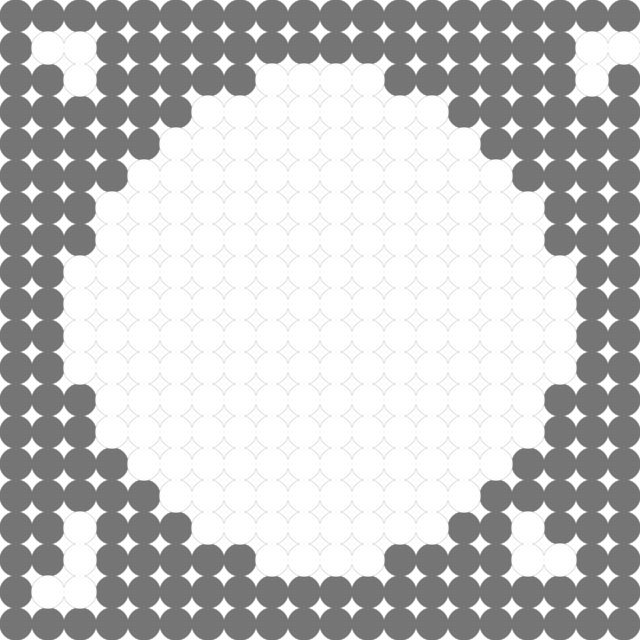
Reproduce this pattern procedurally as a WebGL 2 fragment shader.

```glsl
#version 300 es
precision highp float;
// A grid of overlapping grey dots with a large white disc and four white corner hooks.

uniform vec2 u_resolution;
out vec4 fragColor;

const float CELLS = 20.0;              // dots along each side
const float DOT_RADIUS = 0.52;         // in cells; above 0.5 so neighbours overlap
const float DISC_RADIUS = 7.7;         // in cells
const float EDGE = CELLS / 512.0;      // softness of dot edges, in cells
const vec3 GREY = vec3(0.46);
const vec3 WHITE = vec3(1.0);

// True on an L of cells: a corner with one horizontal and one vertical arm.
bool inHook(vec2 cell, vec2 corner, vec2 arms) {
    vec2 d = cell - corner;
    bool inBox = all(lessThanEqual(abs(d - 0.5 * arms), 0.5 * abs(arms)));
    return inBox && (d.x == 0.0 || d.y == 0.0);
}

bool isWhite(vec2 cell) {
    bool inDisc = length(cell - 0.5 * (CELLS - 1.0)) < DISC_RADIUS;
    return inDisc
        || inHook(cell, vec2(2.0, 18.0), vec2(-1.0, -1.0))
        || inHook(cell, vec2(18.0, 18.0), vec2(1.0, -1.0))
        || inHook(cell, vec2(2.0, 1.0), vec2(-1.0, 2.0))
        || inHook(cell, vec2(16.0, 2.0), vec2(1.0, 1.0));
}

bool inGrid(vec2 cell) {
    return all(greaterThanEqual(cell, vec2(0.0))) && all(lessThan(cell, vec2(CELLS)));
}

float dotCoverage(vec2 p, vec2 cell, float softness) {
    float d = length(p - cell - 0.5) - DOT_RADIUS;
    return clamp(0.5 - d / softness, 0.0, 1.0);
}

void main() {
    float side = min(u_resolution.x, u_resolution.y);
    vec2 p = CELLS * ((gl_FragCoord.xy - 0.5 * u_resolution) / side + 0.5);
    float softness = max(CELLS / side, EDGE);

    // Grey dots lie under every cell; white dots cover some of them,
    // leaving a hairline where the two soft edges meet.
    float greyGap = 1.0;
    float whiteGap = 1.0;
    for (int y = -1; y <= 1; y++) {
        for (int x = -1; x <= 1; x++) {
            vec2 cell = floor(p) + vec2(x, y);
            if (!inGrid(cell)) continue;
            float uncovered = 1.0 - dotCoverage(p, cell, softness);
            greyGap *= uncovered;
            if (isWhite(cell)) whiteGap *= uncovered;
        }
    }

    vec3 colour = mix(GREY, WHITE, greyGap);
    colour = mix(WHITE, colour, whiteGap);
    fragColor = vec4(colour, 1.0);
}
```
